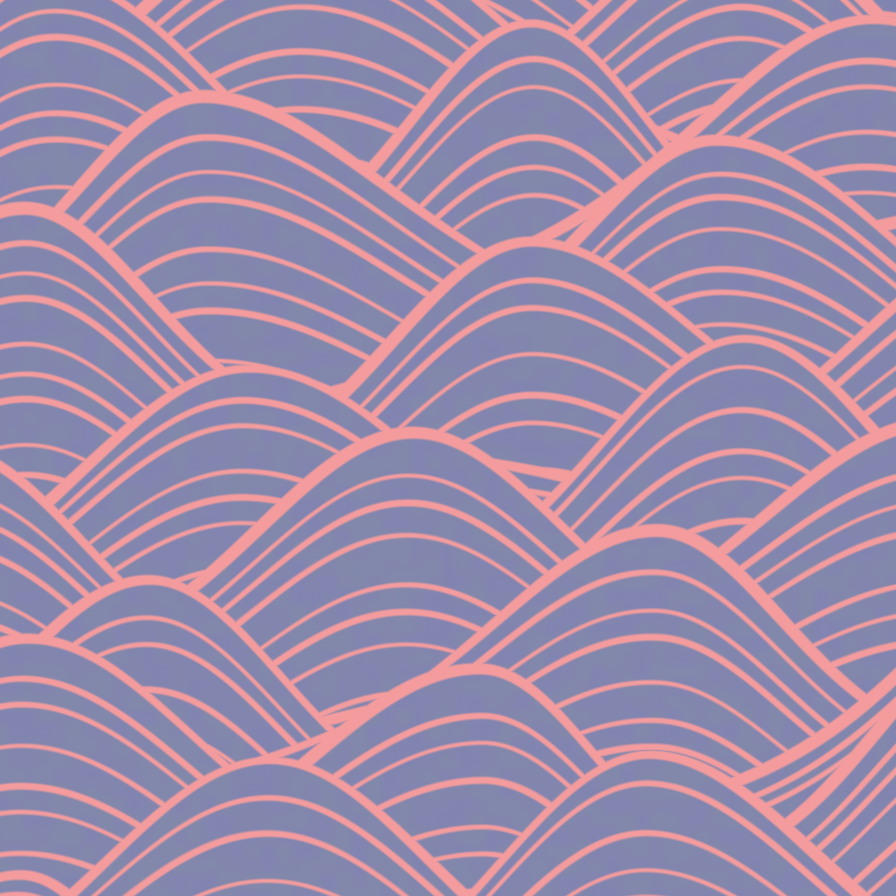
Give the GLSL for this pattern, as a Shadertoy shader.

```glsl
// Overlapping hand-drawn hills in coral line on slate blue.
// Rows are painted from back to front; each hill hides what lies behind it,
// carries thin contour lines that follow its ridge, and ends in a bold outline.

vec4 hash4(vec2 cell) {
    vec4 q = fract(cell.xyxy * vec4(0.1031, 0.1030, 0.0973, 0.1099) + 0.37);
    q += dot(q, q.wzxy + 33.33);
    return fract((q.xxyz + q.yzzw) * q.zywx);
}

float noise(vec2 p) {
    vec2 i = floor(p), f = fract(p);
    f = f * f * (3.0 - 2.0 * f);
    return mix(mix(hash4(i).x, hash4(i + vec2(1, 0)).x, f.x),
               mix(hash4(i + vec2(0, 1)).x, hash4(i + 1.0).x, f.x), f.y);
}

// x: depth below the ridge, y: contour number (whole numbers lie on lines)
vec2 hillField(vec2 p, vec2 peak, vec4 rnd) {
    float x = p.x - peak.x;
    float width = mix(0.18, 0.31, x < 0.0 ? rnd.x : rnd.y);
    float drop = mix(0.19, 0.26, rnd.z) * (1.0 - exp(-x * x / (width * width)))
               + 0.22 * (sqrt(x * x + 0.04) - 0.2)
               + 0.004 * sin(14.0 * x + 6.3 * rnd.w);
    float depth = peak.y - drop - p.y;

    // Deeper contours flatten out, so lines crowd together on the flanks
    float contour = depth + 0.5 * drop * (1.0 - exp(-6.0 * max(depth, 0.0)));
    contour += 0.005 * sin(9.0 * x + 6.3 * rnd.x);
    float level = contour / mix(0.033, 0.043, rnd.w);
    return vec2(depth, level + 0.2 * sin(2.1 * level + 6.3 * rnd.z));
}

// Soft-edged stroke from a distance and a half width
float stroke(float dist, float halfWidth, float soft) {
    return 1.0 - smoothstep(-soft, soft, abs(dist) - halfWidth);
}

// Adds one hill on top of the ink drawn so far
float paintHill(float ink, vec2 p, vec2 peak, vec4 rnd, float soft) {
    const float STEP = 0.001;
    vec2 field = hillField(p, peak, rnd);
    vec2 dx = (hillField(p + vec2(STEP, 0), peak, rnd) - field) / STEP;
    vec2 dy = (hillField(p + vec2(0, STEP), peak, rnd) - field) / STEP;
    vec2 slope = sqrt(dx * dx + dy * dy);
    float x = p.x - peak.x;

    // Thin contours with a swelling pen width
    float line = max(1.0, floor(field.y + 0.5));
    float swell = 0.5 + 0.5 * sin(7.0 * x + line * 2.4 + 6.3 * rnd.y);
    float contours = stroke((field.y - line) / slope.y, mix(0.0022, 0.0039, swell), soft);

    // Opaque body, then the bold ridge
    float ridge = field.x / slope.x;
    ink = mix(ink, contours, smoothstep(-soft, soft, ridge));
    float bold = 0.0058 + 0.0016 * sin(8.0 * x + 6.3 * rnd.z);
    return max(ink, stroke(ridge, bold, soft));
}

void mainImage(out vec4 fragColor, in vec2 fragCoord) {
    const float SPAN = 0.52;
    vec2 p = fragCoord / iResolution.y;
    float soft = max(0.0018, 0.8 / iResolution.y);
    float ink = 0.0;

    // Staggered rows of hills, back (top) to front (bottom)
    for (int row = 0; row < 14; row++) {
        float shift = 0.5 * mod(float(row), 2.0);
        float side = row % 4 < 2 ? 1.0 : -1.0;
        float middle = floor(p.x / SPAN - shift + 0.5);
        for (int k = -2; k <= 2; k++) {
            float column = middle + side * float(k);
            vec4 rnd = hash4(vec2(column + 17.0, float(row) + 5.0));
            vec4 jitter = hash4(vec2(column + 71.0, float(row) + 43.0)) - 0.5;
            vec2 peak = vec2((column + shift) * SPAN, 1.5 - 0.125 * float(row));
            peak += jitter.xy * vec2(0.2, 0.07);
            ink = paintHill(ink, p, peak, rnd, soft);
        }
    }

    // Slate ground with a faint tint drift, coral ink
    vec3 slate = mix(vec3(0.51, 0.515, 0.695), vec3(0.51, 0.535, 0.665), noise(p * 60.0));
    vec3 coral = vec3(0.955, 0.61, 0.615);
    fragColor = vec4(mix(slate, coral, ink), 1.0);
}
```
